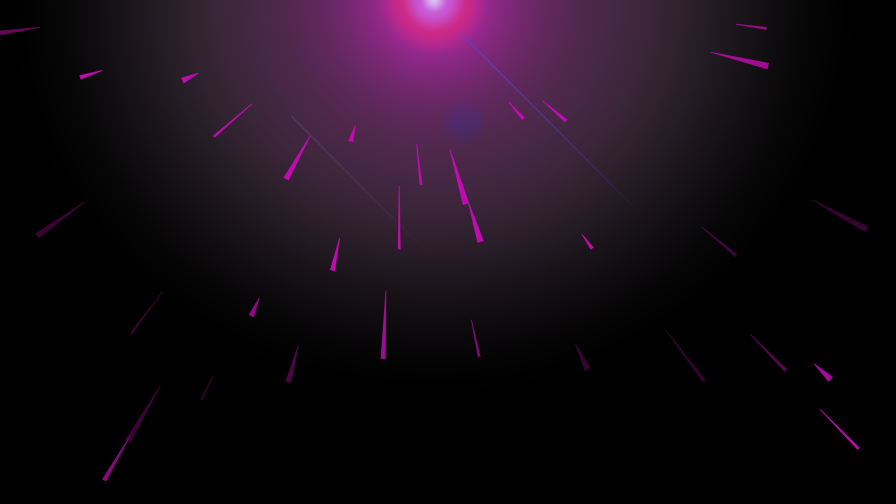
This background is drawn by a Shadertoy shader. Its source:

```glsl
// Magenta light at the top edge, with tapered streaks flying outward through a dark haze.

// Coverage of a wedge centred at a polar position, widening outward.
float streak(vec2 p, float degreesFromDown, float radius, float len, float halfWidth) {
    float angle = radians(degreesFromDown);
    vec2 dir = vec2(sin(angle), cos(angle));
    float along = dot(p, dir) - radius;
    float across = abs(p.x * dir.y - p.y * dir.x);
    float t = clamp(along / len + 0.5, 0.0, 1.0);
    float d = max(across - mix(0.0008, halfWidth, t), abs(along) - 0.5 * len);
    float aa = 0.7 / iResolution.y;
    // Streaks dim in a middle band of distances
    float strength = mix(0.25, 1.0, smoothstep(0.05, 0.3, abs(radius - 0.914)));
    return strength * smoothstep(aa, -aa, d);
}

// Thin ray from a to b that fades toward b.
float ray(vec2 p, vec2 a, vec2 b) {
    float t = clamp(dot(p - a, b - a) / dot(b - a, b - a), 0.0, 1.0);
    float d = length(p - mix(a, b, t));
    return (1.0 - t) * smoothstep(0.001 + 1.0 / iResolution.y, 0.0, d);
}

void mainImage(out vec4 fragColor, in vec2 fragCoord) {
    // Height units, x from the middle, y downward from the top edge
    vec2 p = vec2(fragCoord.x - 0.5 * iResolution.x, iResolution.y - fragCoord.y) / iResolution.y;

    // Haze, purple falloff and hot core
    vec2 fromLight = p - vec2(-0.028, 0.0);
    float r = length(fromLight);
    float haze = smoothstep(0.81, 0.34, length(fromLight * vec2(0.93, 1.0)));
    vec3 color = vec3(0.16, 0.155, 0.16) * haze;
    color += vec3(0.75, 0.0, 0.7) * exp(-r / 0.185) * smoothstep(0.85, 0.4, r);
    color = mix(color, vec3(0.82, 0.16, 0.5), 0.85 * smoothstep(0.115, 0.06, r));
    color = mix(color, vec3(0.78, 0.35, 0.85), smoothstep(0.07, 0.025, r));
    color = mix(color, vec3(0.85, 0.75, 0.95), smoothstep(0.03, 0.0, r));

    // Blue lens spot and diagonal rays
    color += vec3(-0.04, 0.01, 0.07) * smoothstep(0.05, 0.02, length(p - vec2(0.032, 0.243)));
    color = mix(color, vec3(0.35, 0.25, 0.85), 0.75 * ray(p, vec2(0.028, 0.069), vec2(0.389, 0.431)));
    color += vec3(0.08, 0.06, 0.1) * ray(p, vec2(-0.31, 0.231), vec2(-0.021, 0.521));

    // Three fans of streaks: inner arc, wavy middle arc, outer V
    vec2 q = p - vec2(-0.097, -0.046);
    float cover = 0.0;
    for (int n = 0; n < 11; n++) {
        float i = float(n);
        float halfWidth = 0.0045 + 0.002 * sin(2.3 * i);

        float angle = -82.0 + 17.0 * i - 0.6 * i * cos(3.14159 * i);
        float bend = angle * angle / 6084.0;
        float radius = 0.37 + 0.3 * bend * bend + 0.05 * cos(2.0 * i - 5.2);
        cover = max(cover, streak(q, angle, radius, 0.075 + 0.042 * cos(1.93 * i - 4.8), halfWidth));

        angle = -69.5 + 14.6 * i + 3.5 * cos(1.17 * i - 2.6);
        bend = (i - 4.5) / 4.5;
        radius = 0.671 - 0.197 * cos(0.8 * i - 4.2) + 0.127 * bend * bend * bend * bend * bend;
        cover = max(cover, streak(q, angle, radius, 0.08 + 0.046 * cos(1.7 * i - 2.4), halfWidth));

        angle = 8.0 + 39.0 * sin(0.37 * i - 1.75);
        radius = 0.66 + 0.104 * abs(i - 4.3);
        cover = max(cover, streak(q, angle, radius, 0.09 + 0.045 * cos(1.9 * i - 1.3), halfWidth));
    }
    color = mix(color, vec3(0.76, 0.04, 0.7), cover);

    fragColor = vec4(clamp(color, 0.0, 1.0), 1.0);
}
```
